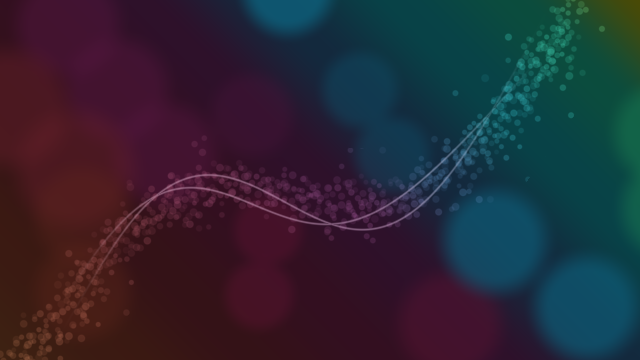
Reproduce this background procedurally as a WebGL 2 fragment shader.

```glsl
#version 300 es
precision highp float;
// A dark diagonal rainbow with large soft discs, crossed by a rising ribbon
// of small translucent dots and two thin intertwined strands.
// Dots are hashed grid cells, kept more often the nearer they lie to the ribbon.

uniform vec2 u_resolution;
out vec4 outColor;

// Ribbon shape: a line minus a sine wave, about its inflection point
const vec2 RIBBON_CENTER = vec2(0.82, 0.455);
const float RIBBON_SLOPE = 0.54;
const float RIBBON_SWING = 0.175;
const float RIBBON_FREQ = 4.6;
const float RIBBON_WIDTH = 0.055;
const float RIBBON_END = 0.80;

const float DOT_CELL = 0.024;
const int DOT_LAYERS = 3;
const float DOT_DENSITY = 0.75;
const float STRAND_WIDTH = 0.0024;
const vec3 STRAND_COLOR = vec3(0.86, 0.78, 0.86);

const vec3 PLUM = vec3(0.34, 0.09, 0.26);
const vec3 WINE = vec3(0.42, 0.13, 0.17);
const vec3 RUST = vec3(0.38, 0.15, 0.11);
const vec3 ROSE = vec3(0.38, 0.08, 0.20);
const vec3 BLUE = vec3(0.05, 0.39, 0.50);
const vec3 GREEN = vec3(0.10, 0.48, 0.32);

// Evenly spaced stops from the lower left corner to the upper right one
const int LAST_STOP = 8;
const float STOP_STEP = 0.35;
const vec3 SPECTRUM[9] = vec3[9](
    vec3(0.24, 0.13, 0.07), vec3(0.23, 0.10, 0.07), vec3(0.205, 0.07, 0.09),
    vec3(0.20, 0.06, 0.125), vec3(0.18, 0.065, 0.165), vec3(0.075, 0.16, 0.24),
    vec3(0.03, 0.26, 0.28), vec3(0.045, 0.30, 0.24), vec3(0.29, 0.29, 0.02));

float hash(vec2 p) {
    return fract(sin(dot(p, vec2(127.1, 311.7))) * 43758.5453);
}

vec3 spectrum(vec2 p) {
    float t = clamp((p.x + p.y) / STOP_STEP, 0.0, float(LAST_STOP) - 0.001);
    int i = int(t);
    return mix(SPECTRUM[i], SPECTRUM[i + 1], smoothstep(0.0, 1.0, fract(t)));
}

// A row of blurred discs from a to b
vec3 discs(vec3 color, vec2 p, vec2 a, vec2 b, int count, float radius, vec3 tint, float alpha) {
    for (int i = 0; i < count; i++) {
        vec2 center = mix(a, b, float(i) / float(max(count - 1, 1)));
        float disc = 1.0 - smoothstep(0.65 * radius, 1.2 * radius, length(p - center));
        color = mix(color, tint, alpha * disc);
    }
    return color;
}

// Ribbon heights at u, measured from its center: spine, first and second strand
vec3 ribbon(float u) {
    float spine = RIBBON_SLOPE * u - RIBBON_SWING * sin(RIBBON_FREQ * u);
    float first = (0.048 + 0.06 * u + 0.12 * u * u) * sin((u + 0.11) * (6.55 - 2.14 * u));
    float second = (0.066 - 0.07 * u * u) * cos(6.0 * u);
    return vec3(spine, spine - first, spine - second);
}

// Approximate distances to the three ribbon curves
vec3 ribbonDistance(vec2 p) {
    vec2 q = p - RIBBON_CENTER;
    const float h = 0.004;
    vec3 slope = (ribbon(q.x + h) - ribbon(q.x - h)) / (2.0 * h);
    return abs(q.y - ribbon(q.x)) / sqrt(1.0 + slope * slope);
}

vec3 addDots(vec3 color, vec2 p, float pixel) {
    for (int layer = 0; layer < DOT_LAYERS; layer++) {
        vec2 shift = float(layer) * vec2(0.37, 0.61);
        vec2 cell = floor(p / DOT_CELL + shift);
        for (int k = 0; k < 9; k++) {
            vec2 id = cell + vec2(k % 3 - 1, k / 3 - 1);
            vec2 seed = id + float(layer) * 71.0;
            vec2 jitter = vec2(hash(seed), hash(seed + 17.3));
            vec2 center = (id + jitter - shift) * DOT_CELL;
            float offset = ribbonDistance(center).x / RIBBON_WIDTH;
            float end = smoothstep(RIBBON_END + 0.04, RIBBON_END - 0.06, center.x - RIBBON_CENTER.x);
            if (hash(seed + 5.9) > DOT_DENSITY * end * exp(-offset * offset)) continue;

            float radius = mix(0.006, 0.0105, hash(seed + 31.7));
            float d = length(p - center) - radius;
            float fill = 1.0 - smoothstep(-pixel, pixel, d);
            float rim = smoothstep(-0.004, 0.0, d);
            float alpha = mix(0.10, 0.34, hash(seed + 47.1)) * (1.0 + 0.3 * rim);
            color = mix(color, spectrum(center) * 2.2 + 0.13, alpha * fill);
        }
    }
    return color;
}

void main() {
    vec2 p = gl_FragCoord.xy / u_resolution.y;
    float pixel = 1.0 / u_resolution.y;
    vec3 color = spectrum(p);

    // Soft discs: warm on the left, cool on the right
    color = discs(color, p, vec2(0.19, 0.93), vec2(0.46, 0.57), 3, 0.15, PLUM, 0.45);
    color = discs(color, p, vec2(0.03, 0.70), vec2(0.21, 0.53), 2, 0.17, WINE, 0.42);
    color = discs(color, p, vec2(0.23, 0.19), vec2(0.23, 0.40), 2, 0.14, RUST, 0.35);
    color = discs(color, p, vec2(0.745, 0.36), vec2(0.72, 0.18), 2, 0.10, ROSE, 0.40);
    color = discs(color, p, vec2(0.70, 0.68), vec2(0.70, 0.68), 1, 0.12, PLUM, 0.25);
    color = discs(color, p, vec2(0.80, 1.03), vec2(0.80, 1.03), 1, 0.13, BLUE, 0.75);
    color = discs(color, p, vec2(1.00, 0.75), vec2(1.09, 0.57), 2, 0.11, BLUE, 0.28);
    color = discs(color, p, vec2(1.25, 0.10), vec2(1.25, 0.10), 1, 0.15, ROSE, 0.40);
    color = discs(color, p, vec2(1.375, 0.33), vec2(1.63, 0.145), 2, 0.15, BLUE, 0.60);
    color = discs(color, p, vec2(1.84, 0.63), vec2(1.86, 0.42), 2, 0.14, GREEN, 0.50);

    // Dots, only evaluated near the ribbon
    vec3 d = ribbonDistance(p);
    if (d.x < 3.0 * RIBBON_WIDTH) color = addDots(color, p, pixel);

    // Strands, fading towards both ends
    float u = p.x - RIBBON_CENTER.x;
    float fade = smoothstep(-0.66, -0.35, u) * (1.0 - smoothstep(0.35, 0.70, u));
    vec2 strands = 1.0 - smoothstep(STRAND_WIDTH - pixel, STRAND_WIDTH + pixel, d.yz);
    vec3 strandTint = mix(STRAND_COLOR, spectrum(p) * 2.5 + 0.2, 0.4);
    color = mix(color, strandTint, 0.55 * fade * max(strands.x, strands.y));

    outColor = vec4(color, 1.0);
}
```
